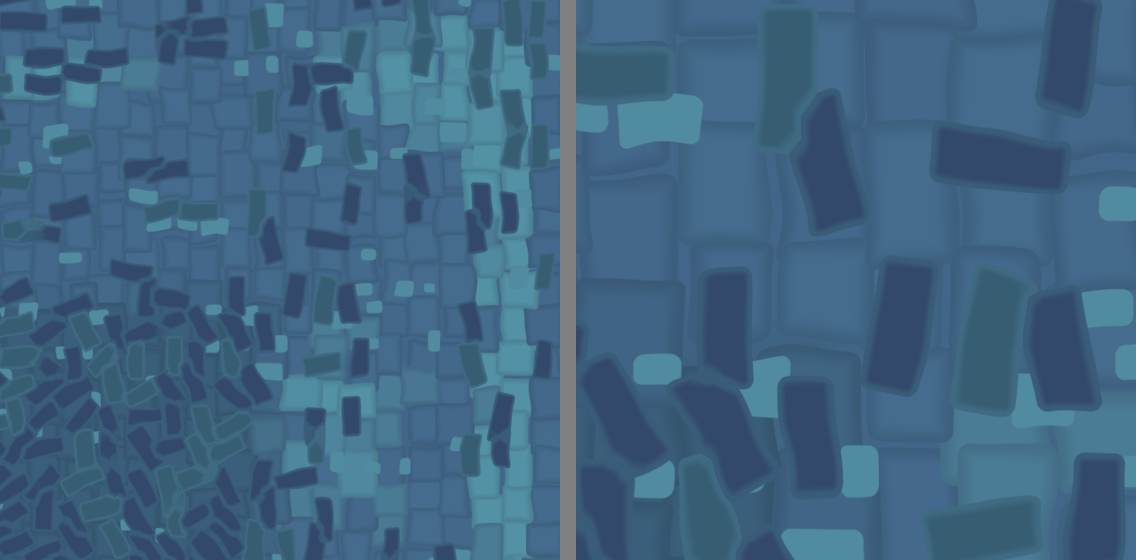
Left, the full canvas; right, a detail of the centre.
This pattern is drawn by a Shadertoy shader. Its source:

```glsl
// Overlapping painted dabs in blue and teal. Soft square blocks form a woven
// ground; narrow dark strokes lie above it, packed by the nearest rotated box,
// dense and turning at lower left, sparse and upright at right.
#define BLOCK_CELL vec2(0.056, 0.064)
#define STROKE_CELL 0.055
#define STROKE_HALF vec2(0.039, 0.0175)
#define SPARSE 0.29
#define DENSE 0.97
#define CHIP_SHARE 0.17
#define WOBBLE 0.005

const vec3 BLUE   = vec3(0.26, 0.40, 0.54);
const vec3 INDIGO = vec3(0.20, 0.285, 0.42);
const vec3 SLATE  = vec3(0.225, 0.365, 0.47);
const vec3 LIGHT  = vec3(0.32, 0.56, 0.635);
const vec3 PINE   = vec3(0.215, 0.365, 0.45);
const vec3 MID    = vec3(0.29, 0.48, 0.58);

vec3 hash3(vec2 p) {
    vec3 q = fract(p.xyx * vec3(0.1031, 0.1030, 0.0973));
    q += dot(q, q.yxz + 33.33);
    return fract((q.xxy + q.yzz) * q.zyx);
}

vec2 noise2(vec2 p) {
    vec2 i = floor(p), f = fract(p);
    f = f * f * (3.0 - 2.0 * f);
    return mix(mix(hash3(i).xy, hash3(i + vec2(1, 0)).xy, f.x),
               mix(hash3(i + vec2(0, 1)).xy, hash3(i + 1.0).xy, f.x), f.y);
}

float roundBox(vec2 p, vec2 halfSize, float radius) {
    vec2 q = abs(p) - halfSize + radius;
    return length(max(q, 0.0)) + min(max(q.x, q.y), 0.0) - radius;
}

float blob(vec2 p, vec2 centre, vec2 size) {
    vec2 q = (p - centre) / size;
    return exp(-dot(q, q));
}

// 1 inside the crowded lower left area
float crowd(vec2 p) {
    return 1.0 - smoothstep(0.43, 0.52, max(p.x, p.y + 0.02));
}

// Brightness of the ground, fading to blue at the top and right margins
float glow(vec2 p) {
    float g = blob(vec2(p.x, 0.0), vec2(0.91, 0.0), vec2(0.07, 1.0));
    g = max(g, blob(p, vec2(0.77, 0.87), vec2(0.23, 0.13)));
    g = max(g, 0.85 * blob(p, vec2(0.13, 0.87), vec2(0.13, 0.08)));
    g = max(g, 0.65 * blob(p, vec2(0.61, 0.25), vec2(0.14, 0.24)));
    return g * (1.0 - smoothstep(0.95, 0.98, max(p.x, p.y + 0.01)));
}

vec3 blockColour(vec2 p, vec3 h) {
    float g = glow(p) + (h.x - 0.5) * 0.5;
    vec3 c = mix(BLUE, MID, 0.25 * h.y);
    c = mix(c, MID, smoothstep(0.38, 0.45, g));
    c = mix(c, LIGHT, smoothstep(0.55, 0.68, g));
    return mix(c, SLATE, crowd(p) * 0.95);
}

// Soft blocks, stacked in two interleaved passes
vec3 ground(vec2 p, float px) {
    vec3 col = mix(BLUE, SLATE, crowd(p));
    vec2 home = floor(p / BLOCK_CELL);
    for (int pass = 0; pass < 2; pass++)
    for (int y = -2; y <= 2; y++)
    for (int x = -2; x <= 2; x++) {
        vec2 id = home + vec2(x, y);
        if (int(mod(id.x + id.y, 2.0)) != pass) continue;
        vec3 h = hash3(id + 17.0), k = hash3(id + 91.0);
        vec2 c = (id + 0.5 + (h.xy - 0.5) * 0.3) * BLOCK_CELL;
        c.y += (hash3(vec2(id.x, 7.0)).x - 0.5) * 0.035;
        vec2 size = mix(vec2(0.025, 0.029), vec2(0.036, 0.044), k.xy);
        float d = roundBox(p - c, size, 0.007);
        vec3 paint = blockColour(c, vec3(h.z, k.z, k.x));
        paint *= mix(0.91, 1.015, smoothstep(0.0, 0.013, -d));
        col = mix(col, paint, 1.0 - smoothstep(-px, px, d));
    }
    return col;
}

// Narrow strokes clipped against their neighbours, with pale chips below
vec3 strokes(vec2 p, vec3 col, float px) {
    vec2 home = floor(p / STROKE_CELL);
    float first = 1.0, second = 1.0, chip = 1.0, pine = 0.0;
    for (int y = -2; y <= 2; y++)
    for (int x = -2; x <= 2; x++) {
        vec2 id = home + vec2(x, y);
        vec3 h = hash3(id + 203.0), k = hash3(id + 411.0), m = hash3(id + 631.0);
        vec2 c = (id + 0.5 + (h.xy - 0.5) * 0.55) * STROKE_CELL;
        float dense = crowd(c);
        if (m.x < CHIP_SHARE) {
            vec2 size = mix(vec2(0.009), vec2(0.024, 0.019), m.yz);
            chip = min(chip, roundBox(p - c - STROKE_CELL * 0.45, size, 0.006));
        }
        if (h.z > mix(SPARSE, DENSE, dense)) continue;
        // Lying strokes at left, standing ones at right
        float standing = step(k.x, smoothstep(0.1, 0.7, c.x + 0.2 * dense));
        float a = mix(0.5 * dense, 1.57 + 0.35 * dense, standing);
        a += (k.y - 0.5) * mix(0.45, 0.9, dense);
        vec2 r = mat2(cos(a), -sin(a), sin(a), cos(a)) * (p - c);
        float d = roundBox(r, STROKE_HALF * mix(0.88, 1.1, m.y), 0.007);
        if (d < first) {
            second = first;
            first = d;
            pine = step(k.z, mix(0.34, 0.75, smoothstep(0.78, 0.86, c.x)));
        } else second = min(second, d);
    }
    col = mix(col, mix(MID, LIGHT, 0.8), 1.0 - smoothstep(-px, px, chip));
    float depth = min(-first, 0.5 * (second - first));
    vec3 rim = mix(SLATE, mix(PINE, MID, 0.45), pine);
    vec3 body = mix(rim, mix(INDIGO, PINE, pine), smoothstep(0.0015, 0.0065, depth));
    return mix(col, body, smoothstep(-px, px, -first));
}

void mainImage(out vec4 fragColor, in vec2 fragCoord) {
    float px = 1.0 / iResolution.y;
    vec2 p = fragCoord * px;
    vec2 bent = p + (noise2(p * 26.0) - 0.5) * WOBBLE * 2.0;
    vec3 col = strokes(bent, ground(bent, px), px);
    fragColor = vec4(col, 1.0);
}
```
